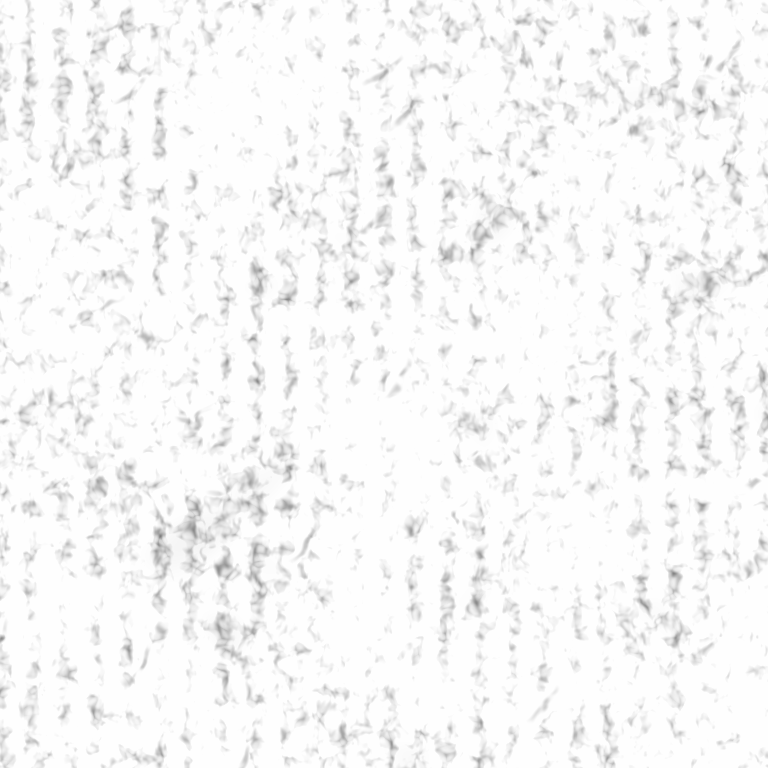
This texture is drawn by a WebGL 1 fragment shader. Its source:

```glsl
precision highp float;
// Pale weathered plaster: grey, porous flecks strung along faint vertical columns.
// Gradient noise sets the flecks and their density, cellular noise opens round
// pores in them, and a sparse grid scatters short slanted scratches.

uniform vec2 u_resolution;

const float TAU = 6.2831853;
const float COLUMN_COUNT = 24.0;
const vec3 PAPER = vec3(0.998);
const vec3 SOOT = vec3(0.0);

vec2 hash2(vec2 cell) {
  vec3 q = fract(cell.xyx * vec3(0.1031, 0.1030, 0.0973));
  q += dot(q, q.yzx + 33.33);
  return fract((q.xx + q.yz) * q.zy);
}

float cornerSlope(vec2 cell, vec2 offset) {
  float angle = TAU * hash2(cell).x;
  return dot(vec2(cos(angle), sin(angle)), offset);
}

float gradientNoise(vec2 p) {
  vec2 i = floor(p);
  vec2 f = p - i;
  vec2 u = f * f * f * (f * (f * 6.0 - 15.0) + 10.0);
  vec2 e = vec2(1.0, 0.0);
  float low = mix(cornerSlope(i, f), cornerSlope(i + e, f - e), u.x);
  float high = mix(cornerSlope(i + e.yx, f - e.yx),
                   cornerSlope(i + 1.0, f - 1.0), u.x);
  return mix(low, high, u.y);
}

// Distance to the nearest scattered pore centre, in cells.
float poreDistance(vec2 p) {
  vec2 i = floor(p);
  float nearest = 2.0;
  for (int y = -1; y <= 1; y++) {
    for (int x = -1; x <= 1; x++) {
      vec2 cell = i + vec2(float(x), float(y));
      nearest = min(nearest, distance(p, cell + hash2(cell + 17.0)));
    }
  }
  return nearest;
}

// Short tapering strokes, present in a fraction of the grid cells.
float scratches(vec2 p, float cells, float share) {
  vec2 grid = p * cells;
  vec2 i = floor(grid);
  float ink = 0.0;
  for (int y = -1; y <= 1; y++) {
    for (int x = -1; x <= 1; x++) {
      vec2 cell = i + vec2(float(x), float(y));
      vec2 seed = hash2(cell + 71.0);
      vec2 d = grid - cell - hash2(cell + 43.0);
      float angle = mix(0.1, 1.1, seed.y);
      vec2 along = vec2(cos(angle), sin(angle));
      float s = dot(d, along) / 0.26;
      float bend = 0.05 * s * s;
      float t = abs(dot(d, vec2(-along.y, along.x)) - bend);
      float taper = max(1.0 - s * s, 0.0);
      float stroke = taper * (1.0 - smoothstep(0.005, 0.045, t));
      ink = max(ink, stroke * step(seed.x, share));
    }
  }
  return ink;
}

// Vertical rhythm that fades in and out across the surface.
float columns(vec2 p) {
  float drift = 0.005 * gradientNoise(p * vec2(9.0, 14.0) + 5.0);
  float strength = smoothstep(-0.4, 0.3, gradientNoise(p * vec2(5.0, 3.0) + 31.0));
  return strength * cos(TAU * COLUMN_COUNT * (p.x + drift));
}

// Ragged flecks, slightly taller than wide.
float flecks(vec2 p) {
  vec2 q = p * vec2(1.0, 0.8);
  return 0.9 * gradientNoise(q * 46.0)
       + 0.6 * gradientNoise(q * 93.0 + 13.0)
       + 0.35 * gradientNoise(q * 181.0 + 29.0);
}

float patches(vec2 p) {
  return 0.45 * gradientNoise(p * 5.0 + 3.0)
       + 0.35 * gradientNoise(p * 12.0 + 19.0);
}

void main() {
  vec2 p = gl_FragCoord.xy / u_resolution;
  vec2 warp = vec2(gradientNoise(p * 38.0 + 7.0), gradientNoise(p * 38.0 + 57.0));
  vec2 ragged = p + 0.008 * warp;

  // Flecks gather in the patches and along the columns.
  float density = patches(p);
  float coverage = flecks(ragged) + density + 0.28 * columns(p);
  float stain = 0.34 * max(coverage - 0.10, 0.0);

  // Pale pores with darker rims.
  float rim = smoothstep(0.1, 0.7, poreDistance(ragged * 88.0));
  stain *= mix(0.45, 1.45, rim);

  // Soft veil over the densest patches, then broken scratches.
  float veil = 0.05 * smoothstep(0.15, 0.45, density);
  float breakup = smoothstep(-0.35, 0.25, gradientNoise(ragged * 70.0 + 83.0));
  float scratch = 0.22 * breakup * scratches(ragged, 8.0, 0.22);

  float darkness = min(stain + veil + scratch, 0.5);
  gl_FragColor = vec4(mix(PAPER, SOOT, darkness), 1.0);
}
```
